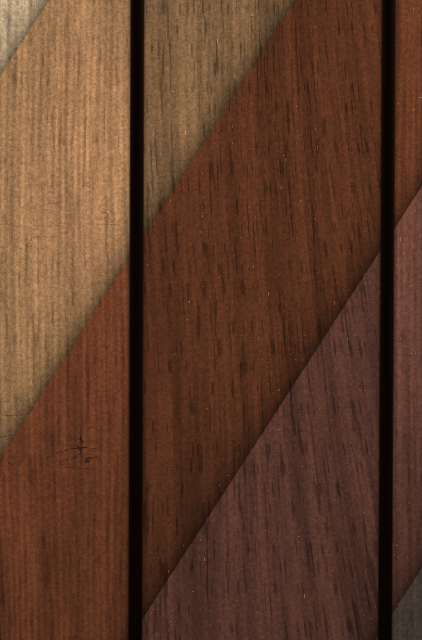
A Shadertoy shader for this texture:

```glsl
float hash(vec2 p) {
    vec3 q = fract(vec3(p.xyx) * 0.1031);
    q += dot(q, q.yzx + 33.33);
    return fract((q.x + q.y) * q.z);
}

float noise(vec2 p) {
    vec2 i = floor(p), f = fract(p);
    f = f * f * (3.0 - 2.0 * f);
    return mix(mix(hash(i), hash(i + vec2(1, 0)), f.x),
               mix(hash(i + vec2(0, 1)), hash(i + vec2(1, 1)), f.x), f.y);
}

float fbm(vec2 p) {
    float sum = 0.0, amp = 0.5;
    for (int i = 0; i < 4; i++) {
        sum += amp * noise(p);
        p = p * 2.03 + 17.1;
        amp *= 0.5;
    }
    return sum;
}

// Diagonal sheets of stain, each shading the one beneath it
vec3 stainBands(vec2 p, float px) {
    vec3 tones[5] = vec3[5](
        vec3(0.65, 0.56, 0.44), vec3(0.50, 0.375, 0.255), vec3(0.335, 0.187, 0.117),
        vec3(0.345, 0.215, 0.175), vec3(0.28, 0.235, 0.20));
    float across = p.x + 0.646 * (1.0 - p.y);
    vec3 col = tones[0];
    for (int i = 1; i < 5; i++) {
        float d = across - 0.0768 - 0.3854 * float(i - 1);
        float away = max(-d, 0.0);
        col *= 1.0 - 0.33 * exp(-away / 0.016) - 0.14 * exp(-away / 0.055);
        col = mix(col, tones[i], smoothstep(-px, px, d));
    }
    return col;
}

// Fibre brightness around 1: broad streaks, fine lines, dark pores
float woodGrain(vec2 p, float plank) {
    float middle = step(0.5, plank) * step(plank, 1.5);
    float lean = middle * (0.03 + 0.16 * smoothstep(0.3, 0.62, p.x));
    vec2 q = vec2(p.x + lean * p.y + 0.012 * noise(p * vec2(4.0, 2.5)), p.y);
    q += plank * vec2(3.7, 9.2);
    float streak = fbm(q * vec2(38.0, 1.5)) - 0.47;
    float fine = noise(q * vec2(210.0, 9.0)) - 0.5;
    float lines = sin(q.x * 620.0 + 5.0 * noise(q * vec2(25.0, 3.0)));
    float pore = smoothstep(0.66, 0.92, noise(q * vec2(270.0, 32.0) + 40.0));
    return 1.0 + 0.38 * streak + 0.20 * fine
        + 0.05 * lines * (1.0 - middle) - 0.25 * pore * (0.55 + 0.45 * middle);
}

void mainImage(out vec4 fragColor, in vec2 fragCoord) {
    float px = 1.0 / iResolution.y;
    vec2 p = fragCoord * px;
    p.x *= 0.66 * iResolution.y / iResolution.x;

    // Two slightly tilted gaps split the surface into three planks
    float gap1 = p.x - mix(0.2115, 0.2148, p.y);
    float gap2 = p.x - mix(0.602, 0.608, p.y);
    float plank = step(0.0, gap1) + step(0.0, gap2);
    float left = 1.0 - step(0.5, plank);
    float right = step(1.5, plank);

    vec3 col = stainBands(p, px);
    col *= 1.0 + 0.16 * left + 0.25 * right * smoothstep(0.0, 0.8, p.y);

    // Soft rosy light on the left plank, falloff toward the bottom
    vec2 glow = (p - vec2(0.145, 0.74)) / vec2(0.09, 0.25);
    col *= 1.0 + left * vec3(0.13, 0.10, 0.12) * exp(-dot(glow, glow));
    col *= mix(0.91, 1.05, smoothstep(0.0, 0.75, p.y));
    col *= 0.92 + 0.16 * fbm(p * vec2(9.0, 5.0));

    col *= woodGrain(p, plank);

    // Hairline cracks on the left plank
    float ridge = abs(fbm(p * vec2(13.0, 30.0) + 6.0) - 0.48);
    float crackZone = exp(-pow((p.y - 0.31) / 0.055, 2.0))
        + 0.55 * exp(-pow((p.y - 0.64) / 0.07, 2.0));
    float broken = smoothstep(0.4, 0.65, noise(p * 24.0 + 3.0));
    col *= 1.0 - 0.5 * left * crackZone * broken * (1.0 - smoothstep(0.0, 0.018, ridge));

    // Surface grit and sparse bright flecks
    col *= 1.0 + 0.20 * (noise(p * 430.0) - 0.5) + 0.12 * (noise(p * 220.0 + 70.0) - 0.5);
    float fleck = smoothstep(0.955, 1.0, noise(p * vec2(300.0, 210.0) + 11.0));
    col += vec3(0.30, 0.19, 0.11) * fleck * (1.0 - left);

    // Rounded plank rims and the dark gaps
    float offset = abs(gap1) < abs(gap2) ? gap1 : gap2;
    float rim = abs(offset) - 0.0105;
    col *= 1.0 - 0.38 * exp(-max(rim, 0.0) / 0.004);
    vec3 depth = vec3(0.035, 0.014, 0.008)
        + vec3(0.07, 0.045, 0.025) * p.y * smoothstep(0.002, 0.011, abs(offset + 0.001));
    col = mix(depth, col, smoothstep(-px, px, rim));

    fragColor = vec4(clamp(col, 0.0, 1.0), 1.0);
}
```
